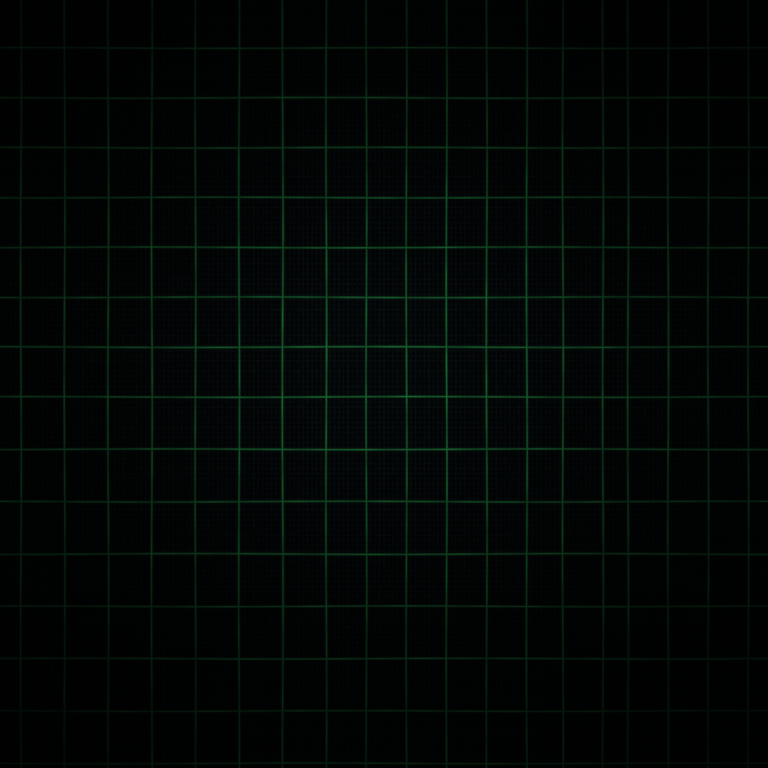
This pattern is drawn by a three.js fragment shader. Its source:

```glsl
// Glowing green graph grid with uneven spacing over a fine dark weave, dimming to the edges.
#define COLUMNS 19
#define ROWS 15
#define WEAVE_COUNT vec2(171.0, 150.0)
#define LINE_HALF_WIDTH 0.0011
#define LINE_SOFTNESS 0.0013
#define WOBBLE 0.0005
#define WEAR 0.16
#define LINE_COLOR vec3(0.085, 0.36, 0.175)
#define WEAVE_COLOR vec3(0.021, 0.036, 0.037)
#define GROUND_COLOR vec3(0.005, 0.012, 0.015)
#define GLOW_CENTER vec2(0.49, 0.53)
#define EDGE_GLOW vec2(0.45, 0.34)

varying vec2 vUv;

const float TAU = 6.2831853;

float hash(vec2 p) {
  return fract(sin(dot(p, vec2(127.1, 311.7))) * 43758.55);
}

// Wide columns on the left, with two narrow ones right of the middle.
float columnPosition(float i) {
  return 0.0273 + 0.0522 * i + 0.0046 * min(i, 7.0)
    - 0.0052 * step(13.0, i) - 0.0195 * step(15.0, i);
}

// Rows counted from the top, slightly tighter in the upper half.
float rowPosition(float i) {
  return 0.0625 + 0.06816 * i - 0.00325 * min(i, 7.0);
}

// One slightly bent, unevenly worn line; wraps both across and along.
float gridLine(float across, float along, float position, float seed) {
  float phase = TAU * hash(vec2(seed, 3.0));
  float bend = WOBBLE * sin(TAU * 2.0 * along + phase);
  float d = abs(fract(across - position - bend + 0.5) - 0.5);
  float core = 1.0 - smoothstep(LINE_HALF_WIDTH - LINE_SOFTNESS,
                                LINE_HALF_WIDTH + LINE_SOFTNESS, d);
  float halo = 0.12 * exp(-d * d / 0.000009);
  float ripple = sin(TAU * 5.0 * along + phase) * sin(TAU * 13.0 * along + 2.0 * phase);
  float strength = 0.88 + WEAR * (ripple + hash(vec2(seed, 8.0)) - 0.5);
  return (core + halo) * strength;
}

// Fine threads with a different brightness for each thread and crossing.
float weave(vec2 uv) {
  vec2 p = uv * WEAVE_COUNT;
  vec2 id = floor(p);
  vec2 thread = 0.5 - 0.5 * cos(TAU * p);
  thread *= thread;
  thread.x *= 0.7 + 0.5 * hash(vec2(id.x, 17.0));
  thread.y *= 0.5 + 0.5 * hash(vec2(29.0, id.y));
  return max(thread.x, thread.y) * (0.75 + 0.4 * hash(id));
}

void main() {
  vec2 uv = vec2(vUv.x, 1.0 - vUv.y);

  // Periodic vignette, so that opposite edges agree
  vec2 wave = 0.5 + 0.5 * cos(TAU * (vUv - GLOW_CENTER));
  vec2 falloff = mix(EDGE_GLOW, vec2(1.0), wave);
  float glow = falloff.x * falloff.y;

  // Main grid
  float vertical = 0.0;
  for (int i = 0; i < COLUMNS; i++) {
    float n = float(i);
    vertical = max(vertical, gridLine(uv.x, uv.y, columnPosition(n), n));
  }
  float horizontal = 0.0;
  for (int i = 0; i < ROWS; i++) {
    float n = float(i);
    horizontal = max(horizontal, gridLine(uv.y, uv.x, rowPosition(n), n + 40.0));
  }
  float lines = max(vertical, horizontal) + 0.2 * vertical * horizontal;

  // Ground and threads dim faster than the lines
  vec3 ground = GROUND_COLOR + WEAVE_COLOR * weave(uv);
  vec3 color = ground * mix(glow * glow, glow, 0.5);
  vec3 lineColor = LINE_COLOR * glow;
  color = mix(color, lineColor, clamp(lines, 0.0, 1.0));
  color += lineColor * max(lines - 1.0, 0.0);

  gl_FragColor = vec4(color, 1.0);
}
```
